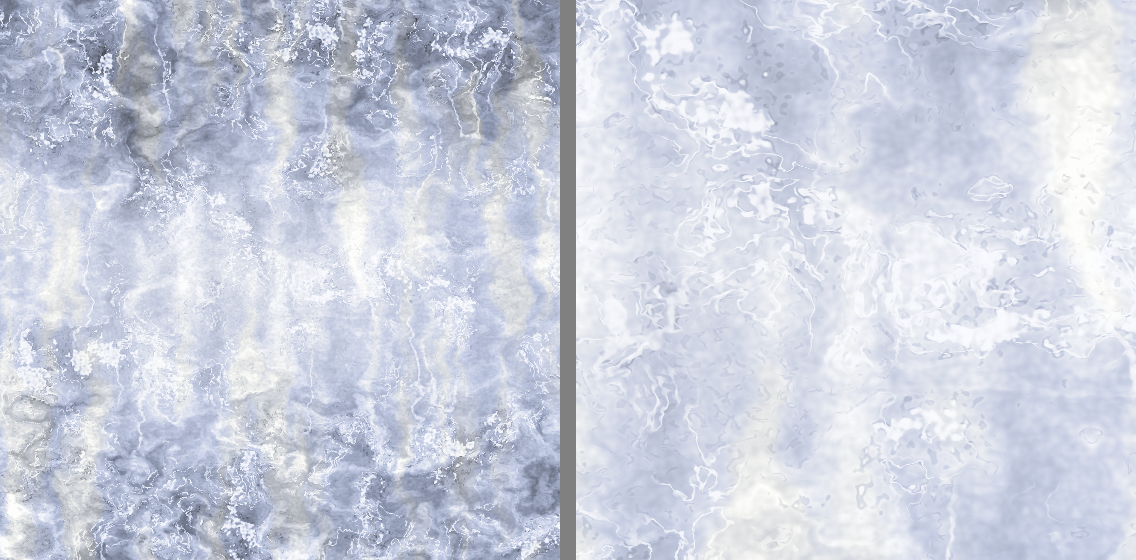
Left: the whole. Right: its middle third, enlarged.
Write a WebGL 2 fragment shader that draws this texture.

```glsl
#version 300 es
precision highp float;

uniform vec2 u_resolution;
out vec4 fragColor;

const float BASE_TONE = 0.845;
const float TOP_SHADE = 0.17;
const float BOTTOM_SHADE = 0.11;
const float GLOW_LIFT = 0.07;
const float CALM_CONTRAST = 0.42;
const float FACET_DEPTH = 0.28;
const float RELIEF_DEPTH = 0.36;
const float STREAK_DEPTH = 0.13;
const float FROST_TONE = 0.985;
const vec2 FACET_SCALE = vec2(9.0, 13.0);
const vec2 STREAK_SCALE = vec2(17.0, 2.6);
const vec2 FILIGREE_SCALE = vec2(30.0, 26.0);
const vec3 BLUE_SHIFT = vec3(-0.42, -0.16, 0.58);
const vec3 WARM_SHIFT = vec3(0.008, 0.006, -0.012);

vec2 gradient(vec2 cell) {
    vec3 p = fract(cell.xyx * vec3(0.1031, 0.1030, 0.0973));
    p += dot(p, p.yzx + 33.33);
    float angle = 6.2832 * fract((p.x + p.y) * p.z);
    return vec2(cos(angle), sin(angle));
}

float noise(vec2 p) {
    vec2 i = floor(p), f = fract(p);
    vec2 s = f * f * f * (f * (f * 6.0 - 15.0) + 10.0);
    float a = dot(gradient(i), f);
    float b = dot(gradient(i + vec2(1, 0)), f - vec2(1, 0));
    float c = dot(gradient(i + vec2(0, 1)), f - vec2(0, 1));
    float d = dot(gradient(i + 1.0), f - 1.0);
    return mix(mix(a, b, s.x), mix(c, d, s.x), s.y);
}

float fbm(vec2 p) {
    float sum = 0.0, gain = 1.0;
    for (int i = 0; i < 5; i++) {
        sum += gain * noise(p);
        p = mat2(1.6, 1.2, -1.2, 1.6) * p + 17.3;
        gain *= 0.52;
    }
    return sum;
}

// Thin bright line where a field crosses zero
float vein(float field, float width) {
    return 1.0 - smoothstep(0.3 * width, width, abs(field));
}

void main() {
    vec2 uv = gl_FragCoord.xy / u_resolution;

    // Broad light: shaded bands above and below a pale centre
    float drift = 0.22 * noise(uv * vec2(5.0, 2.0) + 3.1);
    float y = uv.y + drift;
    float top = smoothstep(0.62, 0.88, y);
    float bottom = smoothstep(0.36, 0.10, y);
    float band = max(top, bottom);
    vec2 away = (uv - vec2(0.40, 0.50)) / vec2(0.34, 0.19);
    float glow = exp(-dot(away, away));
    float contrast = mix(CALM_CONTRAST, 1.0, band) * (1.0 - 0.35 * glow);

    // Warped glassy facets, lit from one side
    vec2 q = uv * FACET_SCALE;
    vec2 warp = vec2(fbm(q + 4.7), fbm(q + 31.2));
    vec2 facetPos = q + 1.3 * warp;
    float facet = fbm(facetPos);
    float relief = fbm(facetPos + vec2(0.08, -0.16)) - facet;

    // Vertical runs of ice with ragged edges
    vec2 run = uv * STREAK_SCALE + vec2(0.45, 0.2) * warp;
    float streak = noise(run) + 0.6 * noise(run * vec2(2.3, 1.7) + 9.0);
    float patches = fbm(uv * vec2(4.0, 3.5) + 12.0);
    float grain = noise(uv * 190.0) + 0.6 * noise(uv * 110.0 + 40.0);

    float tone = BASE_TONE - TOP_SHADE * top - BOTTOM_SHADE * bottom;
    tone += GLOW_LIFT * glow + 0.09 * patches + STREAK_DEPTH * streak;
    tone += contrast * (FACET_DEPTH * facet + RELIEF_DEPTH * relief);
    tone += 0.045 * grain;

    // Deep hollows inside the bands
    float hollow = smoothstep(0.16, 0.50, noise(uv * vec2(15.0, 8.0) + 0.5 * warp + 21.0));
    tone -= (0.20 * top + 0.10 * bottom) * hollow * (0.7 + 0.8 * facet);

    // Frost: slivers, filigree, vertical threads and grainy clumps
    float cover = noise(uv * vec2(8.0, 7.0) + 55.0);
    float sliver = vein(facet - 0.12, 0.055) * smoothstep(-0.05, 0.25, cover);
    float lace = fbm(uv * FILIGREE_SCALE + 0.9 * warp);
    float filigree = vein(lace, 0.085) * smoothstep(0.0, 0.3, noise(uv * 11.0 + 70.0));
    float thread = vein(noise(run * vec2(0.8, 0.9) + 14.0) + 0.06 * lace, 0.032);
    thread *= smoothstep(0.0, 0.25, noise(uv * vec2(9.0, 5.0) + 90.0));
    float heap = lace * 0.55 + 0.9 * cover + 0.22 * grain;
    float clump = smoothstep(0.42, 0.53, heap);
    float frost = max(max(sliver, filigree), max(0.85 * thread, clump));
    frost *= clamp(0.85 + 0.7 * grain, 0.0, 1.0);

    // Speckled grey rims around the frost
    float rim = vein(heap - 0.38, 0.09) + 0.7 * vein(facet - 0.02, 0.05);
    rim *= smoothstep(-0.05, 0.25, grain);
    tone -= 0.12 * rim * mix(0.7, 1.2, band);
    tone = mix(tone, FROST_TONE, 0.9 * frost);
    tone = clamp(tone, 0.26, 0.99);

    // Blue in the mid tones, neutral in grey runs and highlights
    float grey = smoothstep(-0.05, 0.45, streak + 0.5 * noise(uv * vec2(6.0, 3.0) + 33.0));
    float blueness = mix(0.135, 0.055, max(grey, 0.5 * glow));
    blueness *= 1.0 - 0.75 * smoothstep(0.80, 0.97, tone);
    blueness *= smoothstep(0.15, 0.65, tone);
    vec3 color = vec3(tone) + blueness * BLUE_SHIFT + grey * WARM_SHIFT;
    fragColor = vec4(clamp(color, 0.0, 1.0), 1.0);
}
```
